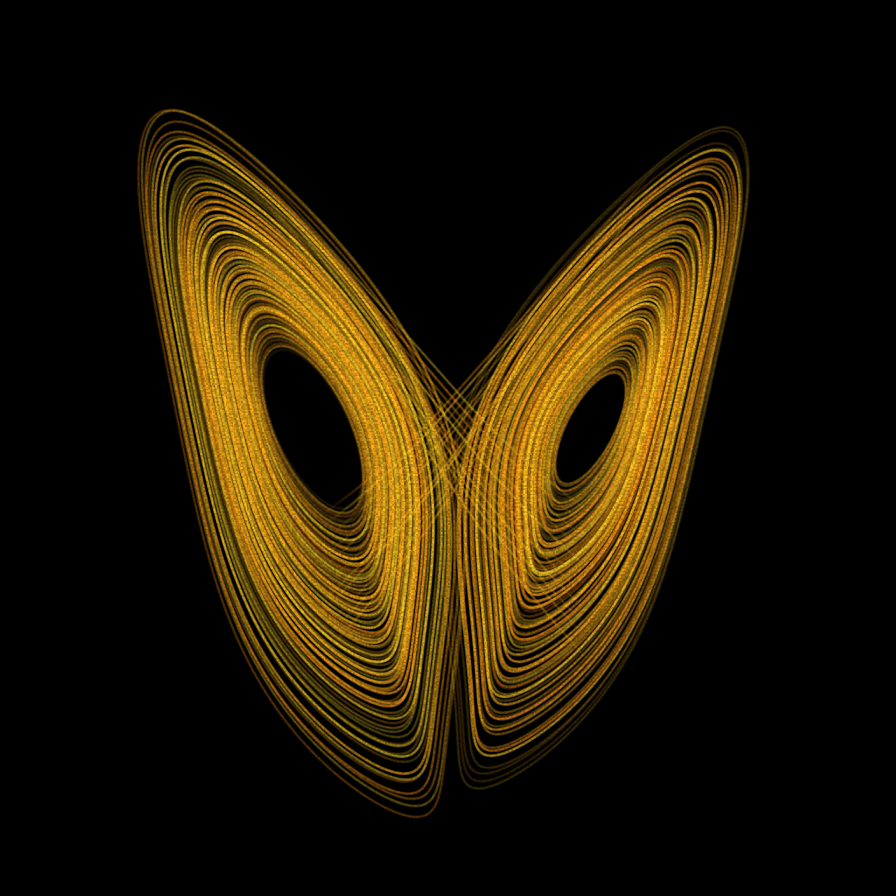
Give the GLSL for this background, as a Shadertoy shader.

```glsl
// Two-winged chaotic attractor drawn as golden nested orbits on black.

float hash(vec2 p) {
    return fract(sin(dot(p, vec2(127.1, 311.7))) * 43758.5453);
}

// Soft thin line from a distance
float stroke(float dist) {
    float width = max(0.0024, 1.2 / iResolution.y);
    return 1.0 - smoothstep(0.0, width, abs(dist));
}

vec3 goldTint(float h) {
    return mix(vec3(0.94, 0.52, 0.05), vec3(1.0, 0.86, 0.15), h);
}

// Distance to one bent, tilted oval; level runs from 0 (hole) to 1 (rim)
float orbitDistance(vec2 p, vec2 center, vec2 radius, float tilt, float side, float level) {
    float v = (p.y - center.y) / radius.y;
    if (abs(v) > 1.15) return 1.0;
    float vc = clamp(v, -1.0, 1.0);
    float bow = 0.032 * vc * vc - 0.055 * vc * (1.0 - vc * vc) * (1.0 - vc);
    float bowSlope = 0.064 * vc - 0.055 * (1.0 - 2.0 * vc - 3.0 * vc * vc + 4.0 * vc * vc * vc);
    float middle = center.x + side * (tilt * v + level * bow);
    float width = radius.x - 0.034 * level * vc * vc;
    float u = (p.x - middle) / width;
    float lean = side * (tilt + level * bowSlope);
    vec2 gradient = 2.0 * vec2(u / width, (v - u * lean / width) / radius.y);
    return (u * u + v * v - 1.0) / max(length(gradient), 0.001);
}

// Nested orbits of one wing: weighted colour in rgb, coverage in a
vec4 wing(vec2 p, float side) {
    float right = step(0.0, side);
    vec4 holeShape = mix(vec4(0.349, 0.521, 0.044, 0.0885), vec4(0.659, 0.522, 0.029, 0.061), right);
    vec4 rimShape = mix(vec4(0.358, 0.484, 0.152, 0.397), vec4(0.642, 0.488, 0.137, 0.372), right);
    vec4 sum = vec4(0.0);
    for (int i = 0; i < 92; i++) {
        vec2 seed = vec2(float(i), 3.0 + 8.0 * right);
        float t = (float(i) + hash(seed)) / 92.0;
        float level = 0.78 * t + 0.22 * pow(t, 8.0);
        vec4 shape = mix(holeShape, rimShape, level);
        float tilt = mix(mix(0.033, 0.026, right), 0.138, level);
        vec2 jitter = (vec2(hash(seed + 17.3), hash(seed + 41.9)) - 0.5) * vec2(0.007, 0.010) * level;
        float dist = orbitDistance(p, shape.xy + jitter, shape.zw, tilt, side, level);
        float h = hash(seed + 5.7);
        float glow = (0.2 + 0.8 * h * h) * mix(0.4, 1.0, smoothstep(0.0, 0.2, level));
        glow *= 1.0 - 0.45 * smoothstep(0.75, 1.0, level);
        float a = stroke(dist) * glow;
        sum += vec4(goldTint(hash(seed + 29.1)), 1.0) * a;
    }
    return sum;
}

// Faint strands that leave one wing and cross into the other
vec4 crossing(vec2 p, float side) {
    float q = (p.x - 0.508) * -side;
    float fade = smoothstep(-0.24, -0.10, q) * (1.0 - smoothstep(0.07, 0.16, q));
    vec4 sum = vec4(0.0);
    if (fade <= 0.0) return sum;
    for (int i = 0; i < 11; i++) {
        vec2 seed = vec2(float(i), 60.0 + side);
        float slope = 1.13 + 0.035 * float(i);
        float ahead = max(q, 0.0);
        float drop = 0.011 * (float(i) + 0.7 * hash(seed));
        float y = 0.567 - drop - slope * q + 1.5 * ahead * ahead;
        float dist = (p.y - y) / length(vec2(1.0, slope - 3.0 * ahead));
        float a = stroke(dist) * fade * (0.18 + 0.28 * hash(seed + 9.2));
        sum += vec4(goldTint(hash(seed + 4.4)), 1.0) * a;
    }
    return sum;
}

void mainImage(out vec4 fragColor, in vec2 fragCoord) {
    vec2 uv = fragCoord / iResolution.xy;

    // Gather the light of both wings and the strands between them
    vec4 light = wing(uv, -1.0) + wing(uv, 1.0);
    light += crossing(uv, -1.0) + crossing(uv, 1.0);

    // Average the tint, then saturate the brightness
    vec3 tint = light.rgb / max(light.a, 0.0001);
    float brightness = 1.0 - exp(-1.5 * light.a);

    // Fine dusty grain along the strands
    float grain = 0.82 + 0.3 * hash(floor(uv * 512.0));
    fragColor = vec4(clamp(tint * brightness * grain, 0.0, 1.0), 1.0);
}
```
